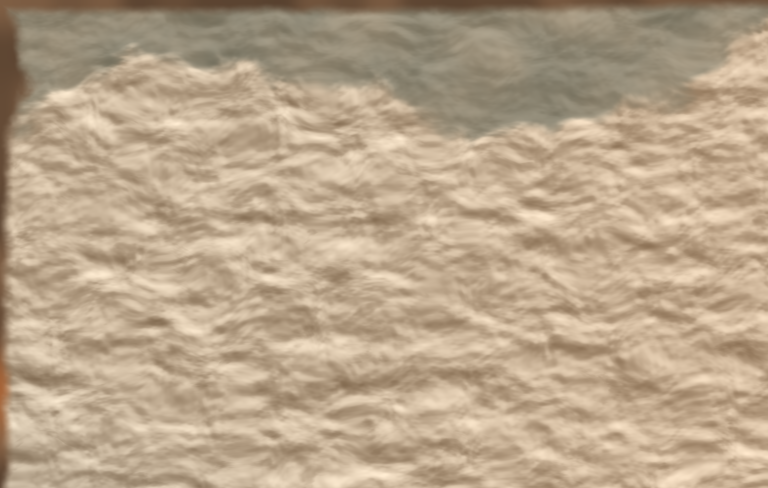
Give the GLSL for this texture, as a Shadertoy shader.

```glsl
float hash(vec2 p) {
    vec3 q = fract(p.xyx * vec3(0.1031, 0.1030, 0.0973));
    q += dot(q, q.yzx + 33.33);
    return fract((q.x + q.y) * q.z);
}

float noise(vec2 p) {
    vec2 i = floor(p), f = fract(p);
    f = f * f * f * (f * (f * 6.0 - 15.0) + 10.0);
    return mix(mix(hash(i), hash(i + vec2(1, 0)), f.x),
               mix(hash(i + vec2(0, 1)), hash(i + vec2(1, 1)), f.x), f.y);
}

float fbm(vec2 p) {
    float sum = 0.0, amp = 0.5;
    for (int i = 0; i < 4; i++) {
        sum += amp * noise(p);
        p = mat2(0.91, 0.41, -0.41, 0.91) * p * 2.03 + 17.3;
        amp *= 0.5;
    }
    return sum;
}

// Rough stone surface: lumps stretched along horizontal beds
float relief(vec2 p) {
    vec2 warp = vec2(noise(p * 13.0 + 40.0), noise(p * vec2(9.0, 13.0) + 70.0)) - 0.5;
    p += warp * vec2(0.035, 0.03);
    return fbm(p * vec2(10.0, 19.0) + 5.0);
}

// Height of the cast shadow's lower edge across the stone
float shadowEdge(float x) {
    return 0.72 + 0.145 * smoothstep(-0.02, 0.16, x)
                - 0.04 * smoothstep(0.3, 0.45, x)
                - 0.09 * smoothstep(0.5, 0.58, x)
                + 0.06 * smoothstep(0.65, 0.9, x)
                + 0.18 * smoothstep(0.87, 1.0, x);
}

void mainImage(out vec4 fragColor, in vec2 fragCoord) {
    vec2 uv = fragCoord / iResolution.xy;
    vec2 p = fragCoord / iResolution.y;

    // Light from above, softly limited, with small dark crevices
    float height = relief(p);
    float tone = (height - relief(p + vec2(0.005, 0.013))) / 0.068;
    tone *= tone < 0.0 ? 1.1 : 0.9;
    vec2 bent = p + 0.03 * vec2(noise(p * 15.0), noise(p * 12.0 + 9.0));
    float crevice = fbm(bent * vec2(14.0, 32.0) + 3.0);
    tone -= 1.5 * smoothstep(0.55, 0.8, crevice);
    tone += 1.1 * (fbm(p * vec2(3.0, 5.0) + 21.0) - 0.4);
    tone /= 1.0 + 0.12 * abs(tone);

    // Sunlit stone, warmer to the right and paler at lower left
    vec3 sunlit = vec3(0.775, 0.693, 0.59) + vec3(0.073, 0.076, 0.076) * tone;
    sunlit += vec3(0.012, -0.004, -0.012) * smoothstep(0.3, 1.0, uv.x);
    sunlit += vec3(-0.01, 0.005, 0.015) * (1.0 - smoothstep(0.0, 0.5, uv.x + uv.y));

    // Grey shade with faint relief and warm mottling
    float mottle = fbm(p * 8.0 + 60.0) - 0.47;
    vec3 shaded = vec3(0.58, 0.545, 0.465) + 0.026 * tone + vec3(0.16, 0.11, 0.08) * mottle;
    float edge = shadowEdge(uv.x) + 0.1 * (height - 0.47) + 0.03 * (noise(p * 22.0) - 0.5);
    vec3 color = mix(sunlit, shaded, smoothstep(-0.026, 0.022, p.y - edge));

    // Brown joint along the top and left, widest near the upper left
    float ragged = 0.02 * (fbm(p * 18.0) - 0.47);
    float corner = exp(-pow((p.y - 0.84) / 0.09, 2.0));
    float left = p.x - 0.011 - 0.03 * corner - ragged * (1.0 + 3.0 * corner);
    float top = 1.0 - p.y - 0.019 + 0.01 * smoothstep(0.6, 1.0, uv.x) - 0.6 * ragged;
    float rust = exp(-pow((p.y - 0.2) / 0.08, 2.0));
    vec3 joint = mix(vec3(0.43, 0.32, 0.23), vec3(0.6, 0.36, 0.2), rust);
    joint *= 0.8 + 0.4 * noise(p * vec2(14.0, 9.0));
    float inner = min(smoothstep(-0.012, 0.018 + 0.03 * corner, left),
                      smoothstep(-0.012, 0.016, top));
    color = mix(joint, color, inner);

    fragColor = vec4(color, 1.0);
}
```
